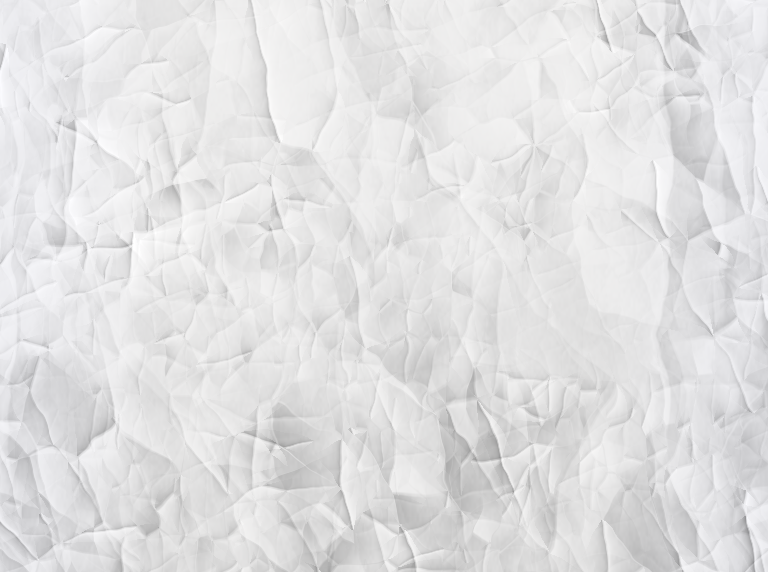
Write a WebGL 1 fragment shader that draws this texture.

```glsl
precision highp float;
uniform vec2 u_resolution;

const vec2 LIGHT_DIR = vec2(-0.85, 0.53);
const vec3 NEUTRAL_PAPER = vec3(1.0, 0.998, 0.997);
const vec3 COOL_PAPER = vec3(0.997, 0.998, 1.012);

vec2 hash2(vec2 p) {
  vec3 q = fract(vec3(p.xyx) * vec3(0.1031, 0.1030, 0.0973));
  q += dot(q, q.yzx + 33.33);
  return fract((q.xx + q.yz) * q.zy);
}

float noise(vec2 p) {
  vec2 i = floor(p);
  vec2 f = fract(p);
  f = f * f * (3.0 - 2.0 * f);
  float low = mix(hash2(i).x, hash2(i + vec2(1.0, 0.0)).x, f.x);
  float high = mix(hash2(i + vec2(0.0, 1.0)).x, hash2(i + 1.0).x, f.x);
  return mix(low, high, f.y);
}

float fbm(vec2 p) {
  float sum = 0.0;
  float weight = 0.5;
  for (int i = 0; i < 4; i++) {
    sum += weight * noise(p);
    p = mat2(1.6, 1.2, -1.2, 1.6) * p + 7.3;
    weight *= 0.5;
  }
  return sum;
}

mat2 rotation(float angle) {
  float c = cos(angle);
  float s = sin(angle);
  return mat2(c, s, -s, c);
}

// Returns tilted facet tone, slope facing the light, distance to the fold
vec3 facet(vec2 p) {
  vec2 cell = floor(p);
  vec2 f = fract(p);
  vec2 nearCell = vec2(0.0);
  vec2 nearOffset = vec2(0.0);
  float nearest = 9.0;
  for (int y = -1; y <= 1; y++) {
    for (int x = -1; x <= 1; x++) {
      vec2 g = vec2(float(x), float(y));
      vec2 r = g + hash2(cell + g) - f;
      if (dot(r, r) < nearest) {
        nearest = dot(r, r);
        nearCell = g;
        nearOffset = r;
      }
    }
  }
  float border = 9.0;
  float slope = 0.0;
  for (int y = -2; y <= 2; y++) {
    for (int x = -2; x <= 2; x++) {
      vec2 g = nearCell + vec2(float(x), float(y));
      vec2 r = g + hash2(cell + g) - f;
      vec2 away = r - nearOffset;
      if (dot(away, away) > 0.0001) {
        vec2 dir = normalize(away);
        float d = dot(0.5 * (nearOffset + r), dir);
        if (d < border) {
          // Both sides of an edge share one fold depth
          float depth = hash2(2.0 * cell + nearCell + g + 17.0).y;
          border = d;
          slope = 2.2 * depth * depth * dot(dir, LIGHT_DIR);
        }
      }
    }
  }
  vec2 tilt = hash2(cell + nearCell + 51.7) * 2.0 - 1.0;
  float tone = (1.5 * dot(nearOffset, tilt) + 0.6 * tilt.x) * (0.3 + 1.2 * abs(tilt.y));
  return vec3(tone, slope, border);
}

// One size of crumple: shards stretched along a leaning upright axis
float crumple(vec2 p, float scale, float angle, float seed) {
  vec3 f = facet(rotation(angle) * p * vec2(1.5, 0.68) * scale + seed);
  float edge = smoothstep(0.0, 0.003 * scale, f.z);
  float strength = smoothstep(0.32, 0.75, noise(p * 4.5 + seed));
  float crease = f.y * (0.7 * exp(-f.z * 7.0) + 0.7 * exp(-f.z * 24.0));
  return edge * (0.6 * f.x + crease) * mix(0.2, 1.0, strength);
}

// Long upright fold: sharp lit lip on the left, soft shadow on the right
float pleat(vec2 p, float center, float width, float low, float high) {
  float d = p.x - center;
  float shadow = smoothstep(-0.002, 0.003, d) * exp(-max(d, 0.0) / width);
  float lip = exp(-abs(d + 0.008) / 0.006);
  float span = smoothstep(low, low + 0.2, p.y) * (1.0 - smoothstep(high - 0.2, high, p.y));
  return span * (0.4 * lip - shadow);
}

void main() {
  vec2 p = gl_FragCoord.xy / u_resolution.y;
  float across = gl_FragCoord.x / u_resolution.x;
  float aspect = u_resolution.x / u_resolution.y;
  vec2 warp = vec2(fbm(p * 7.0), fbm(p * 7.0 + 31.4)) - 0.47;
  vec2 q = p + 0.06 * warp;

  // Broad light falloff and upright undulation
  float shade = mix(0.868, 0.918, smoothstep(0.0, 0.8, p.y));
  shade += 0.03 * (fbm(p * 2.2 + 4.0) - 0.47);
  shade += 0.032 * (noise(q * vec2(15.0, 2.6)) - 0.5);

  // Crumples from broad planes to small wrinkles, leaning different ways
  shade += 0.036 * crumple(q, 3.4, -0.45, 11.0);
  shade += 0.064 * crumple(q, 6.0, -0.12, 27.0);
  shade += 0.080 * crumple(q, 10.0, -0.55, 43.0);
  shade += 0.064 * crumple(q, 14.0, 1.15, 85.0);
  shade += 0.052 * crumple(q, 22.0, 0.0, 68.0);

  // Upright pleats near the sides
  shade += 0.060 * pleat(q, 0.865 * aspect, 0.022, 0.15, 1.25);
  shade += 0.050 * pleat(q, 0.02 * aspect, 0.03, 0.1, 0.85);
  shade += 0.035 * pleat(q, 0.935 * aspect, 0.015, 0.35, 1.2);

  // Fibres, deeper shadows, highlight rolloff and cool sides
  shade += 0.014 * (noise(p * vec2(230.0, 120.0)) - 0.5);
  shade -= 0.5 * max(0.872 - shade, 0.0);
  shade -= 0.6 * max(shade - 0.928, 0.0);
  float side = smoothstep(0.25, 0.5, abs(across - 0.5));
  gl_FragColor = vec4(clamp(shade * mix(NEUTRAL_PAPER, COOL_PAPER, side), 0.0, 1.0), 1.0);
}
```
